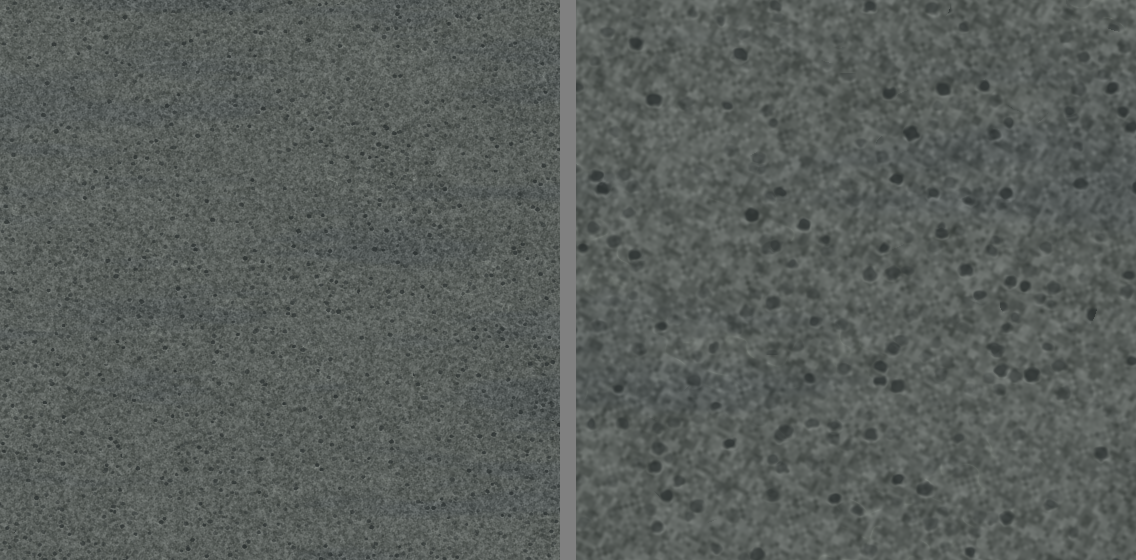
Left, the full canvas; right, a detail of the centre.
Write a WebGL 1 fragment shader that draws this texture.

```glsl
precision highp float;
// Dark grey-green stone with a fine matt grain and small scattered pits.
// Layered value noise gives grain and faint level bands; a jittered cell
// grid places the pits, and masked noise ridges add sparse pale flecks.

uniform vec2 u_resolution;

const vec3 STONE_COLOR = vec3(0.357, 0.378, 0.364);
const vec3 PIT_COLOR = vec3(0.150, 0.172, 0.172);
const vec3 STAIN_TINT = vec3(-0.022, -0.020, -0.010);
const vec3 FLECK_TINT = vec3(0.090, 0.092, 0.085);

float hash(vec2 p) {
  vec3 q = fract(vec3(p.xyx) * 0.1031);
  q += dot(q, q.yzx + 33.33);
  return fract((q.x + q.y) * q.z);
}

float valueNoise(vec2 p) {
  vec2 cell = floor(p);
  vec2 f = fract(p);
  f = f * f * (3.0 - 2.0 * f);
  float low = mix(hash(cell), hash(cell + vec2(1.0, 0.0)), f.x);
  float high = mix(hash(cell + vec2(0.0, 1.0)), hash(cell + 1.0), f.x);
  return mix(low, high, f.y);
}

vec2 rotate(vec2 p, float angle) {
  float c = cos(angle);
  float s = sin(angle);
  return vec2(c * p.x - s * p.y, s * p.x + c * p.y);
}

// Sum of octaves, centred on zero.
float clouds(vec2 p) {
  float sum = 0.0;
  float amplitude = 0.5;
  for (int i = 0; i < 4; i++) {
    sum += amplitude * (valueNoise(p) - 0.5);
    p = p * 2.03 + 17.3;
    amplitude *= 0.55;
  }
  return sum;
}

// Fine surface grain from three turned layers, centred on zero.
float grain(vec2 p) {
  float fine = valueNoise(rotate(p, 0.5) * 390.0 + 500.0) - 0.5;
  float medium = valueNoise(rotate(p, 1.1) * 210.0 + 300.0) - 0.5;
  float coarse = valueNoise(rotate(p, 0.3) * 95.0 + 200.0) - 0.5;
  return 0.125 * fine + 0.095 * medium + 0.045 * coarse;
}

// x: darkness of the pits, y: brightness of their lower rims.
vec2 pits(vec2 p, float density) {
  vec2 home = floor(p);
  vec2 result = vec2(0.0);
  for (int y = -1; y <= 1; y++) {
    for (int x = -1; x <= 1; x++) {
      vec2 cell = home + vec2(float(x), float(y));
      vec2 jitter = vec2(hash(cell + 11.7), hash(cell + 47.3));
      vec2 offset = p - cell - jitter;
      float present = step(hash(cell + 83.1), density);
      float depth = hash(cell + 129.9);
      float strength = present * (0.14 + 0.62 * depth * depth * depth);
      float radius = mix(0.27, 0.42, hash(cell + 171.5));
      float wobble = 0.16 * (valueNoise(p * 3.5) - 0.5);
      float edge = length(offset * vec2(0.92, 1.08)) + wobble - radius;
      float hole = 1.0 - smoothstep(-0.14, 0.12, edge);
      float rim = 1.0 - smoothstep(0.0, 0.16, abs(edge - 0.13));
      rim *= smoothstep(0.0, 0.4, -offset.y);
      result = max(result, strength * vec2(hole, rim));
    }
  }
  return result;
}

// Short pale ridges gathered in a few patches.
float flecks(vec2 p) {
  float patches = clouds(p * vec2(7.0, 13.0) + 61.0);
  float mask = 0.10 + 0.90 * smoothstep(0.10, 0.28, patches);
  vec2 q = rotate(p, 0.35) * vec2(85.0, 115.0) + 140.0;
  float ridge = 1.0 - abs(2.0 * valueNoise(q) - 1.0);
  float breaks = smoothstep(0.35, 0.75, valueNoise(p * 160.0 + 90.0));
  return mask * pow(ridge, 5.0) * breaks;
}

void main() {
  vec2 p = gl_FragCoord.xy / min(u_resolution.x, u_resolution.y);

  // Broad tone and level bands
  float tone = 0.035 * clouds(p * vec2(4.0, 7.0) + 23.0);
  float bands = clouds(p * vec2(3.0, 20.0) + 37.0);
  float stain = smoothstep(0.02, 0.28, bands);
  vec3 color = STONE_COLOR + tone + STAIN_TINT * stain;

  // Grain and flecks
  color += grain(p) + FLECK_TINT * flecks(p);

  // Pits, denser in some areas
  float cluster = clouds(p * vec2(4.0, 6.0) + 71.0);
  float density = clamp(0.42 + 0.9 * cluster, 0.12, 0.75);
  vec2 pit = pits(p * 100.0 + 50.0, density);
  color = mix(color, PIT_COLOR, pit.x) + 0.06 * pit.y;

  gl_FragColor = vec4(color, 1.0);
}
```
